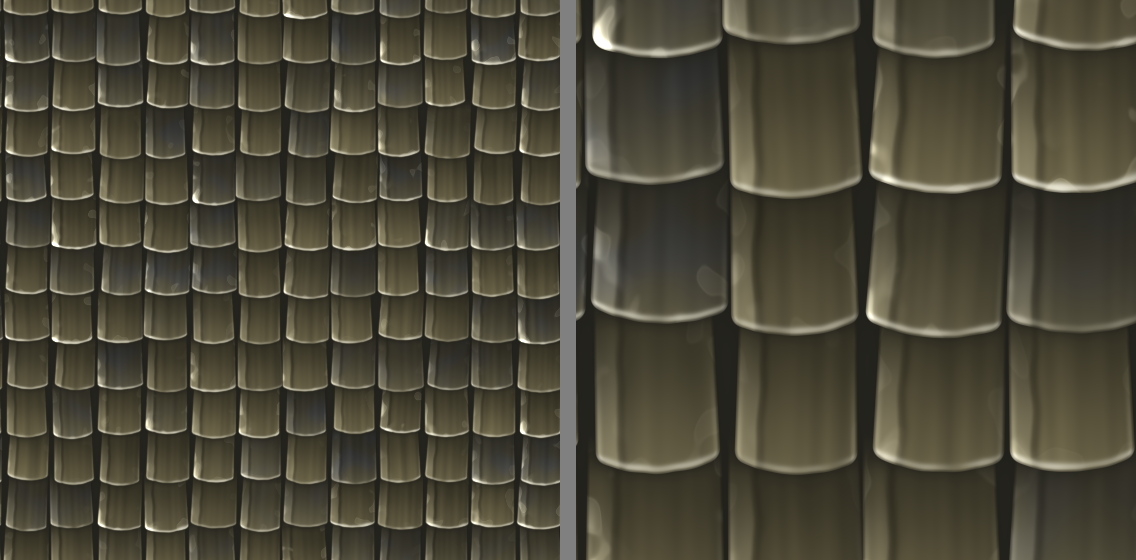
Left: the whole. Right: its middle third, enlarged.
This texture is drawn by a Shadertoy shader. Its source:

```glsl
// Worn olive roof tiles, twelve columns by twelve rows in straight stacks.
// Each tile is a jittered, tapered shape with a sagging lower edge; rows are
// painted from low to high so that every tile overlaps and shades the one below.

const float TILES = 12.0;
const vec3 GAP = vec3(0.15, 0.148, 0.125);
const vec3 SHADOW = vec3(0.125, 0.122, 0.10);
const vec3 OLIVE = vec3(0.335, 0.312, 0.225);
const vec3 SLATE = vec3(0.245, 0.24, 0.205);
const vec3 PALE = vec3(0.88, 0.87, 0.80);

vec2 hash2(vec2 p) {
    vec3 q = fract(p.xyx * vec3(0.1031, 0.1030, 0.0973));
    q += dot(q, q.yzx + 33.33);
    return fract((q.xx + q.yz) * q.zy);
}

float cornerSlope(vec2 corner, vec2 offset) {
    return dot(hash2(corner) * 2.0 - 1.0, offset);
}

// Gradient noise, roughly -0.7 to 0.7
float gradientNoise(vec2 p) {
    vec2 i = floor(p), f = fract(p);
    vec2 u = f * f * f * (f * (f * 6.0 - 15.0) + 10.0);
    vec2 e = vec2(1.0, 0.0);
    float low = mix(cornerSlope(i, f), cornerSlope(i + e, f - e), u.x);
    float high = mix(cornerSlope(i + e.yx, f - e.yx), cornerSlope(i + 1.0, f - 1.0), u.x);
    return mix(low, high, u.y);
}

float smoothMin(float a, float b, float k) {
    float h = max(k - abs(a - b), 0.0) / k;
    return min(a, b) - h * h * k * 0.25;
}

// Bell-shaped line of the given width around zero
float softLine(float d, float width) {
    return exp(-d * d / (width * width));
}

// Surface colour; t runs from -1 at the left side to 1 at the right
vec3 tileSurface(vec2 p, float t, float above, float side, float inside, vec2 id) {
    vec2 tone = hash2(id + 51.0), age = hash2(id + 83.0);
    vec2 seed = id * 17.3 + 40.0;

    // Body: cool patches, vertical streaks and a fade toward the covered top
    float cool = smoothstep(0.5, 1.0, tone.x) * smoothstep(-0.5, 0.6, p.y);
    vec3 col = mix(OLIVE, SLATE, 0.8 * cool) * mix(0.9, 1.08, tone.y);
    float blueStain = smoothstep(-0.1, 0.35, gradientNoise(p * 2.0 + seed));
    col += vec3(-0.01, 0.0, 0.04) * cool * blueStain;
    float streak = gradientNoise(vec2(p.x * 9.0, p.y * 0.3) + seed);
    col *= 1.0 + 0.2 * streak;
    col *= mix(1.08, 0.74, smoothstep(0.1, 0.95, p.y)) * (1.0 - 0.06 * t);

    // Raised strip on the left, with a groove beside it
    float wobble = 0.08 * gradientNoise(vec2(p.y * 3.0, 2.0) + seed);
    float stripEdge = t + 0.64 + wobble;
    float strip = smoothstep(0.04, -0.04, stripEdge);
    col += PALE * 0.13 * strip * smoothstep(1.2, 0.2, p.y);
    col *= 1.0 - 0.2 * softLine(stripEdge - 0.08, 0.07);

    // Broad worn facets near the borders
    float wear = gradientNoise(p * vec2(4.5, 3.5) + seed);
    float chip = wear - 0.06 - inside * 1.8;
    float amount = mix(0.15, 1.0, age.x * age.x);
    col += PALE * 0.10 * amount * smoothstep(-0.03, 0.05, chip);
    col += PALE * 0.07 * amount * softLine(chip, 0.04);

    // Polished rims, brightest at the lower left corner
    float rimWidth = 0.025 + 0.05 * amount * max(wear, 0.0);
    float rim = softLine(above - 0.035, rimWidth);
    float corner = exp(-6.0 * length(vec2(t + 0.8, above)));
    float gleam = mix(0.22, 0.72, age.x) + 0.5 * wear + 0.5 * corner * age.x;
    col += PALE * 0.08 * exp(-max(above, 0.0) / 0.09);
    col = mix(col, PALE, clamp(rim * gleam, 0.0, 1.0));
    float leftGlint = step(t, 0.0) * amount * smoothstep(0.0, 0.3, wear);
    float sideLine = softLine(side - 0.028, 0.022 + 0.02 * leftGlint);
    col += PALE * (0.12 + 0.5 * leftGlint) * sideLine * smoothstep(1.0, 0.1, p.y);
    col += PALE * 0.7 * corner * amount * smoothstep(-0.05, 0.2, wear);

    // Thin dark outline and the hidden upper end
    col *= mix(0.65, 1.0, smoothstep(0.0, 0.025, inside));
    return mix(col, GAP, smoothstep(1.0, 1.35, p.y));
}

// Lays one tile with its cast shadow over the colour beneath
vec3 paintTile(vec3 beneath, vec2 p, vec2 id, float pixel) {
    vec2 size = hash2(id + 7.0);
    vec2 shift = hash2(id + 29.0) - 0.5;
    p -= shift * vec2(0.06, 0.13);
    float tilt = (size.y - 0.6) * 0.11;
    p += tilt * vec2(p.y, -p.x);

    float halfWidth = mix(0.435, 0.505, size.x) - 0.02 * p.y;
    float t = p.x / halfWidth;
    float ripple = 0.012 * gradientNoise(vec2(p.x * 6.0, 3.0) + id * 11.7);
    float above = p.y - 0.10 * t * t + ripple;
    float side = halfWidth - abs(p.x);
    float inside = smoothMin(above, side, 0.08);

    float shade = 0.62 * exp(-max(-inside, 0.0) / 0.075);
    vec3 shaded = mix(beneath, SHADOW, shade * smoothstep(1.4, 0.9, p.y));
    float cover = smoothstep(-pixel, pixel, inside) * smoothstep(1.4, 1.25, p.y);
    return mix(shaded, tileSurface(p, t, above, side, inside, id), cover);
}

void mainImage(out vec4 fragColor, in vec2 fragCoord) {
    vec2 grid = fragCoord / iResolution.xy * TILES - vec2(0.57, 0.64);
    float pixel = 0.75 * TILES / min(iResolution.x, iResolution.y);
    vec2 cell = floor(grid + vec2(0.5, 0.0));

    vec3 col = GAP;
    for (int row = -1; row <= 1; row++) {
        for (int column = -1; column <= 1; column++) {
            vec2 tile = cell + vec2(column, row);
            col = paintTile(col, grid - tile, mod(tile, TILES), pixel);
        }
    }
    fragColor = vec4(clamp(col, 0.0, 1.0), 1.0);
}
```
